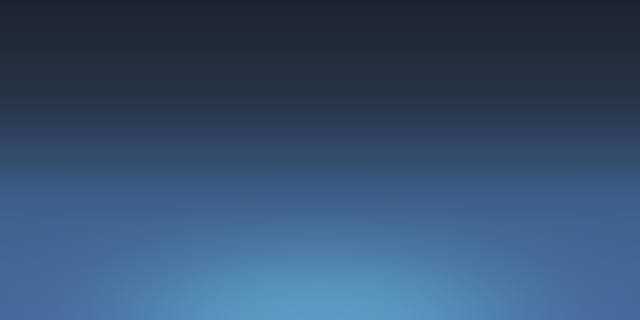
Reproduce this background procedurally as a Shadertoy shader.

```glsl
const int STOP_COUNT = 10;

// Piecewise vertical gradient, from the horizon up to the zenith
vec3 skyGradient(float height) {
    vec4 stops[STOP_COUNT] = vec4[STOP_COUNT](
        vec4(0.270, 0.400, 0.600, 0.00),
        vec4(0.252, 0.392, 0.565, 0.30),
        vec4(0.222, 0.345, 0.505, 0.43),
        vec4(0.207, 0.318, 0.435, 0.48),
        vec4(0.195, 0.275, 0.400, 0.55),
        vec4(0.160, 0.218, 0.315, 0.65),
        vec4(0.148, 0.205, 0.272, 0.70),
        vec4(0.126, 0.172, 0.222, 0.85),
        vec4(0.115, 0.146, 0.190, 0.97),
        vec4(0.118, 0.132, 0.182, 1.00));
    vec3 color = stops[0].rgb;
    for (int i = 1; i < STOP_COUNT; i++) {
        float blend = (height - stops[i - 1].a) / (stops[i].a - stops[i - 1].a);
        color = mix(color, stops[i].rgb, clamp(blend, 0.0, 1.0));
    }
    return color;
}

// Soft elliptical falloff: 1 at the center, fading past the radii
float ellipseGlow(vec2 point, vec2 center, vec2 radii, float sharpness) {
    float distanceRatio = length((point - center) / radii);
    return exp(-pow(distanceRatio, sharpness));
}

void mainImage(out vec4 fragColor, in vec2 fragCoord) {
    vec2 uv = fragCoord / iResolution.xy;
    vec3 color = skyGradient(uv.y);

    // Pale blue light rising from the bottom center
    vec3 glowColor = vec3(0.090, 0.208, 0.165);
    color += glowColor * ellipseGlow(uv, vec2(0.5, 0.0), vec2(0.32, 0.24), 2.4);

    fragColor = vec4(color, 1.0);
}
```
